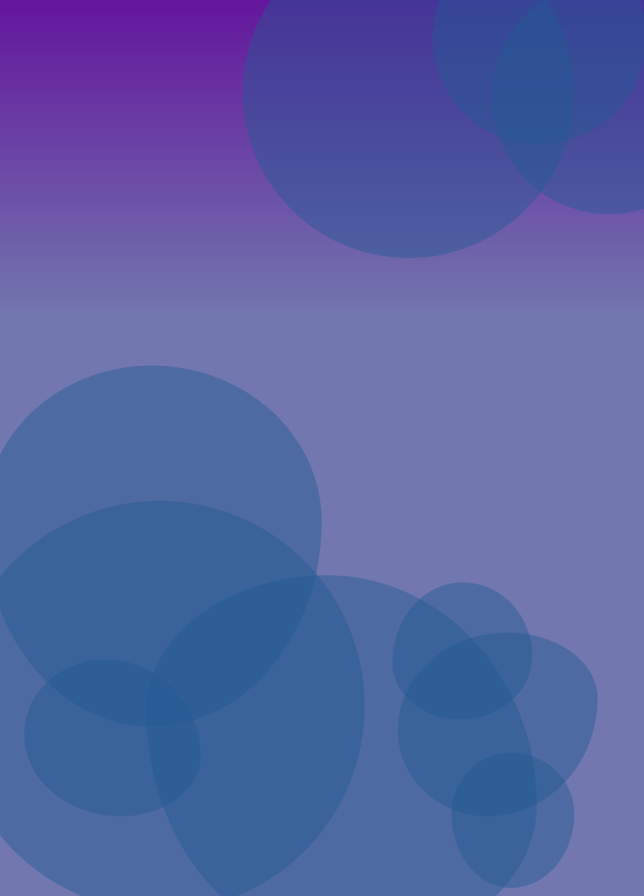
A Shadertoy shader for this background:

```glsl
// Translucent blue discs and soft pebbles over a violet-to-periwinkle gradient.
#define SKY_TOP vec3(0.392, 0.086, 0.612)
#define SKY_BASE vec3(0.447, 0.470, 0.686)
#define BLOB_COLOR vec3(0.134, 0.350, 0.573)
#define BLOB_ALPHA 0.45
#define FADE_END 0.642

// Lengths are in canvas heights, with the origin at the lower left.
float coverage(float dist) {
    return clamp(0.5 - dist * iResolution.y, 0.0, 1.0);
}

float disc(vec2 p, vec2 center, float radius) {
    return coverage(length(p - center) - radius);
}

// Approximate distance outside one elliptical corner.
float corner(vec2 p, vec2 center, vec2 extent) {
    vec2 radii = abs(extent - center);
    vec2 q = max((p - center) * sign(extent - center) / radii, 0.0);
    return (length(q) - 1.0) * min(radii.x, radii.y);
}

// Rounded pebble: box = left, bottom, right, top.
// peaks = x of the bottom and top, then y of the left and right extremes.
float pebble(vec2 p, vec4 box, vec4 peaks) {
    float lower = max(corner(p, peaks.xz, box.xy), corner(p, peaks.xw, box.zy));
    float upper = max(corner(p, peaks.yz, box.xw), corner(p, peaks.yw, box.zw));
    return coverage(max(lower, upper));
}

// Light left after one translucent layer.
float veil(float cover) {
    return 1.0 - BLOB_ALPHA * cover;
}

void mainImage(out vec4 fragColor, in vec2 fragCoord) {
    vec2 p = fragCoord / iResolution.y;
    float fade = clamp((1.0 - p.y) / (1.0 - FADE_END), 0.0, 1.0);
    vec3 sky = mix(SKY_TOP, SKY_BASE, fade);

    // Upper cluster
    float clear = veil(disc(p, vec2(0.456, 0.897), 0.185));
    clear *= veil(disc(p, vec2(0.602, 0.958), 0.119));
    clear *= veil(disc(p, vec2(0.680, 0.892), 0.131));

    // Large lower shapes
    clear *= veil(disc(p, vec2(0.178, 0.212), 0.229));
    clear *= veil(pebble(p, vec4(-0.018, 0.189, 0.359, 0.592), vec4(0.169, 0.169, 0.418, 0.418)));
    clear *= veil(pebble(p, vec4(0.163, -0.061, 0.599, 0.358), vec4(0.391, 0.365, 0.207, 0.102)));

    // Small lower shapes
    clear *= veil(pebble(p, vec4(0.027, 0.089, 0.224, 0.264), vec4(0.135, 0.117, 0.180, 0.156)));
    clear *= veil(pebble(p, vec4(0.438, 0.197, 0.594, 0.350), vec4(0.514, 0.516, 0.260, 0.268)));
    clear *= veil(pebble(p, vec4(0.444, 0.089, 0.667, 0.294), vec4(0.544, 0.566, 0.185, 0.221)));
    clear *= veil(pebble(p, vec4(0.504, 0.009, 0.641, 0.160), vec4(0.570, 0.570, 0.092, 0.092)));

    fragColor = vec4(mix(BLOB_COLOR, sky, clear), 1.0);
}
```
